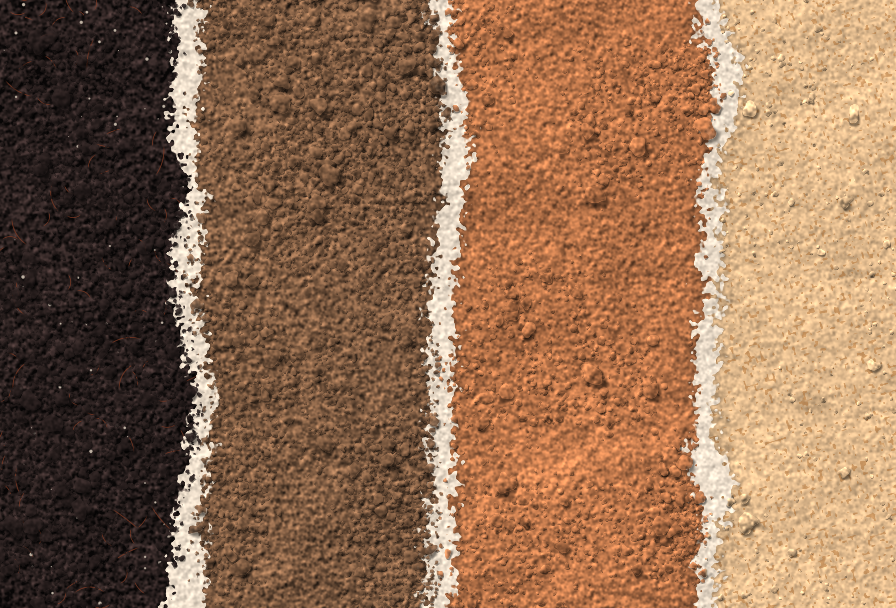
Give the GLSL for this texture, as a Shadertoy shader.

```glsl
// Four vertical bands of soil (peat, loam, red clay, sand) parted by ragged chalky gaps.
#define PEAT vec3(0.150, 0.114, 0.110)
#define LOAM vec3(0.490, 0.355, 0.255)
#define CLAY vec3(0.715, 0.450, 0.285)
#define SAND vec3(0.905, 0.750, 0.570)
#define CHALK vec3(0.930, 0.870, 0.795)
#define FIBRE vec3(0.500, 0.230, 0.140)
#define LIGHT vec2(-0.50, 0.86)
#define GRAIN_SCALE 150.0
#define EDGE_ROUGHNESS 0.030
#define LUMP_SCALE 140.0

const mat2 TURN = mat2(0.8, 0.6, -0.6, 0.8);

float hash(vec2 p) {
    vec3 q = fract(p.xyx * vec3(0.1031, 0.1030, 0.0973));
    q += dot(q, q.yzx + 33.33);
    return fract((q.x + q.y) * q.z);
}

vec2 hash2(vec2 p) { return vec2(hash(p), hash(p + 71.7)); }

float noise(vec2 p) {
    vec2 i = floor(p), f = fract(p);
    f = f * f * (3.0 - 2.0 * f);
    return mix(mix(hash(i), hash(i + vec2(1, 0)), f.x),
               mix(hash(i + vec2(0, 1)), hash(i + vec2(1, 1)), f.x), f.y);
}

float fbm(vec2 p) {
    float sum = 0.0, amp = 0.5;
    for (int i = 0; i < 4; i++) {
        sum += amp * noise(p);
        p = 2.0 * TURN * p + 5.3;
        amp *= 0.5;
    }
    return sum;
}

float bump(float x, float centre, float width) {
    float d = (x - centre) / width;
    return exp(-d * d);
}

float spot(vec2 p, vec2 centre, vec2 size) {
    vec2 d = (p - centre) / size;
    return exp(-dot(d, d));
}

// Wandering centre lines and half widths of the three gaps at height y
vec3 gapCentres(float y) {
    return vec3(
        0.308 + 0.026 * bump(y, 0.33, 0.14) + 0.014 * bump(y, 0.68, 0.05)
              - 0.010 * bump(y, 0.81, 0.04) - 0.010 * bump(y, 0.53, 0.07),
        0.721 + 0.029 * bump(y, 0.74, 0.17) + 0.008 * bump(y, 0.22, 0.07),
        1.160 + 0.036 * bump(y, 0.85, 0.09) + 0.012 * bump(y, 0.58, 0.12) + 0.012 * bump(y, 0.18, 0.06));
}

vec3 gapWidths(float y) {
    return vec3(
        0.022 + 0.010 * bump(y, 0.0, 0.08) - 0.006 * bump(y, 0.30, 0.10) - 0.012 * bump(y, 0.72, 0.05),
        0.021 + 0.005 * bump(y, 0.05, 0.10),
        0.017 + 0.009 * bump(y, 0.88, 0.06) + 0.014 * bump(y, 0.22, 0.05));
}

// Negative inside a gap
float gapDistance(vec2 p) {
    vec3 d = abs(p.x - gapCentres(p.y)) - gapWidths(p.y);
    return min(d.x, min(d.y, d.z));
}

// Share of each soil at a point
vec4 soilWeights(vec2 p) {
    vec3 s = smoothstep(-0.002, 0.002, p.x - gapCentres(p.y));
    return vec4(1.0 - s.x, s.x - s.y, s.y - s.z, s.z);
}

float clodDensity(vec2 p) {
    float loam = 0.45 + 0.40 * smoothstep(0.58, 0.70, p.x) + 0.5 * spot(p, vec2(0.59, 0.74), vec2(0.09, 0.06));
    float clay = 0.22 + 0.45 * smoothstep(1.00, 1.15, p.x);
    float clumps = smoothstep(0.15, 0.65, noise(p * 8.0));
    float spill = mix(0.4, 1.0, smoothstep(-0.012, 0.006, gapDistance(p)));
    return dot(soilWeights(p), vec4(0.45, loam, clay, 0.04)) * clumps * spill;
}

// Scattered domed lumps: x = cover, y = shading, z = cast shadow
vec3 clods(vec2 p, float scale, float seed, float amount) {
    vec2 q = p * scale, base = floor(q);
    vec2 wobble = 0.4 * (vec2(noise(q * 2.3), noise(q * 2.3 + 19.0)) - 0.5);
    float soft = 1.2 * scale / iResolution.y;
    vec3 result = vec3(0.0);
    for (int j = -1; j <= 1; j++)
    for (int i = -1; i <= 1; i++) {
        vec2 cell = base + vec2(i, j);
        vec2 centre = cell + 0.2 + 0.6 * hash2(cell + seed);
        float present = step(hash(cell + seed + 40.0), amount * clodDensity(centre / scale));
        float radius = mix(0.20, 0.46, hash(cell + seed + 9.0));
        vec2 d = q - centre + wobble;
        float cover = present * smoothstep(0.5 * soft, -0.5 * soft, length(d) - radius);
        float shadow = present * smoothstep(1.35, 0.75, length(d + LIGHT * radius * 0.5) / radius);
        float shade = dot(d / radius, LIGHT) + 0.7 * (hash(cell + 3.0) - 0.5);
        result = vec3(max(result.x, cover), mix(result.y, shade, cover), max(result.z, shadow));
    }
    return result;
}

// Thin curved strands, one per cell
float fibres(vec2 p, float scale, float amount) {
    vec2 q = p * scale, cell = floor(q), d = fract(q) - 0.5;
    float a = 6.2832 * hash(cell + 13.0);
    d = mat2(cos(a), -sin(a), sin(a), cos(a)) * d;
    d.y += (hash(cell + 5.0) - 0.5) * (2.0 * d.x * d.x - 0.2);
    float width = 0.8 * scale / iResolution.y + 0.008;
    float strand = smoothstep(width, 0.0, abs(d.y)) * smoothstep(0.45, 0.3, abs(d.x));
    return strand * step(hash(cell + 27.0), amount);
}

void mainImage(out vec4 fragColor, in vec2 fragCoord) {
    vec2 p = fragCoord / iResolution.y;
    float px = 1.0 / iResolution.y;
    vec4 soil = soilWeights(p);
    vec3 base = mat4x3(PEAT, LOAM, CLAY, SAND) * soil;

    // Broad hollows, horizontal ripples and two turned layers of grain
    vec2 r = p * vec2(6.0, 13.0) + 1.5 * noise(p * 4.0);
    float relief = fbm(r) - fbm(r + LIGHT * 0.3);
    vec2 g = TURN * p * GRAIN_SCALE, h = TURN * g * 1.7 + 40.0;
    float grain = noise(g) - noise(g + TURN * LIGHT * 0.9) + 1.1 * (noise(h) - 0.5) + 0.5 * (noise(g * 0.5 + 8.0) - 0.5);
    float patches = fbm(p * 5.0 + 2.0) - 0.47;
    float tone = 1.0 + relief * dot(soil, vec4(0.8, 0.45, 0.40, 0.26))
               + grain * dot(soil, vec4(1.10, 0.56, 0.40, 0.19))
               + patches * dot(soil, vec4(0.4, 0.25, 0.20, 0.10));
    tone += soil.z * 0.08 * (spot(p, vec2(0.88, 0.81), vec2(0.09, 0.06)) + spot(p, vec2(0.90, 0.22), vec2(0.12, 0.09)));
    tone -= soil.w * 0.15 * (spot(p, vec2(1.33, 0.34), vec2(0.025, 0.020)) + spot(p, vec2(1.41, 0.55), vec2(0.06, 0.008)));
    vec3 color = base * max(tone, 0.2);
    color = mix(color, vec3(0.70, 0.46, 0.23), 0.55 * soil.w * smoothstep(0.74, 0.88, noise(h * 0.8 + 31.0)));

    // Strands and pale crumbs in the peat
    float tufts = 0.20 + 0.7 * (spot(p, vec2(0.09, 0.98), vec2(0.06)) + spot(p, vec2(0.0, 0.26), vec2(0.03, 0.06)));
    float strands = max(fibres(p, 17.0, tufts), fibres(TURN * p + 3.7, 33.0, tufts));
    color = mix(color, FIBRE, soil.x * 0.7 * strands);
    vec2 cell = floor(p * 65.0);
    float crumb = length(fract(p * 65.0) - 0.25 - 0.5 * hash2(cell)) - 0.16 * hash(cell + 2.0);
    color = mix(color, CHALK * 0.8, soil.x * smoothstep(65.0 * px, -32.0 * px, crumb) * step(0.94, hash(cell + 6.0)));

    // Ragged chalk gaps, crumbling into grains at the rim
    float edge = gapDistance(p) + EDGE_ROUGHNESS * (fbm(p * 30.0) - 0.47)
               + 0.024 * (noise(g * 0.8) - 0.5) + 0.020 * (noise(h * 0.7) - 0.5);
    vec3 chalk = CHALK * (1.0 + 0.17 * grain + 0.10 * patches);
    color = mix(chalk, color * mix(0.82, 1.0, smoothstep(0.0, 0.02, edge)), smoothstep(-0.001 - px, 0.001 + px, edge));

    // Lumps from fine and many to coarse and few
    for (int k = 0; k < 4; k++) {
        float level = float(k);
        vec3 lump = clods(TURN * p * TURN, LUMP_SCALE * pow(0.58, level), 17.0 * level, 1.1 - 0.25 * level);
        color *= 1.0 - 0.48 * lump.z * (1.0 - lump.x);
        color = mix(color, base * (0.97 + 0.36 * lump.y + 0.36 * grain), 0.9 * lump.x);
    }
    fragColor = vec4(clamp(color, 0.0, 1.0), 1.0);
}
```
